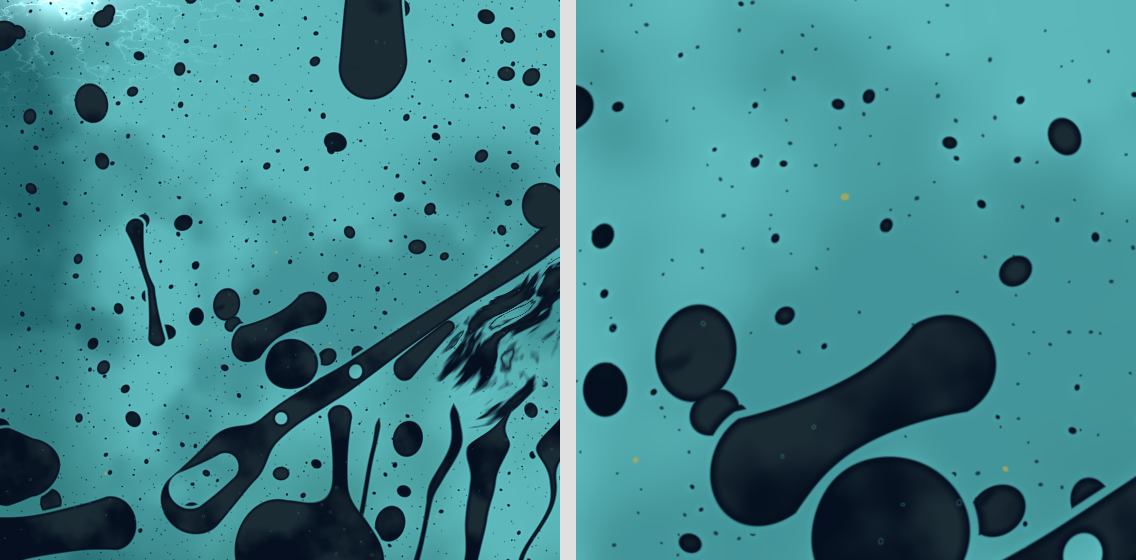
Left, the full canvas; right, a detail of the centre.
Write a WebGL 1 fragment shader that draws this texture.

```glsl
precision highp float;
// Dark oil on teal water: blobs and streams are tapered capsules, marbling is
// stretched noise, and droplets come from jittered grids at several scales.
uniform vec2 u_resolution;

const vec3 NAVY = vec3(0.018, 0.06, 0.12);
const vec3 CHARCOAL = vec3(0.105, 0.17, 0.205);
const vec3 DEEP_TEAL = vec3(0.11, 0.38, 0.41);
const vec3 MID_TEAL = vec3(0.26, 0.58, 0.58);
const vec3 BRIGHT_TEAL = vec3(0.36, 0.72, 0.73);
const vec3 GOLD = vec3(0.72, 0.66, 0.3);

float hash(vec2 p) {
  return fract(sin(dot(p, vec2(127.1, 311.7))) * 43758.5453);
}

float noise(vec2 p) {
  vec2 i = floor(p), f = fract(p);
  f = f * f * (3.0 - 2.0 * f);
  return mix(mix(hash(i), hash(i + vec2(1, 0)), f.x),
             mix(hash(i + vec2(0, 1)), hash(i + 1.0), f.x), f.y);
}

vec2 wobble(vec2 p) {
  return vec2(noise(p), noise(p + 31.0)) - 0.5;
}

float fbm(vec2 p) {
  float sum = 0.0, amp = 0.533;
  for (int i = 0; i < 4; i++) {
    sum += amp * noise(p);
    p = mat2(1.6, 1.2, -1.2, 1.6) * p + 7.3;
    amp *= 0.5;
  }
  return sum;
}

float smin(float a, float b, float k) {
  float h = max(k - abs(a - b), 0.0) / k;
  return min(a, b) - h * h * k * 0.25;
}

// Capsule between two ends with radii r, pinched by neck in the middle.
float capsule(vec2 p, vec4 ends, vec2 r, float neck) {
  vec2 a = p - ends.xy, ab = ends.zw - ends.xy;
  float h = clamp(dot(a, ab) / dot(ab, ab), 0.0, 1.0);
  return length(a - ab * h) - mix(r.x, r.y, h) + neck * 4.0 * h * (1.0 - h);
}

// Clustered droplets, at most one per cell; radii are fractions of a cell.
float droplets(vec2 p, float cells, float density, vec2 radii, float seed) {
  float c = cos(seed * 1.7), s = sin(seed * 1.7);
  vec2 q = mat2(c, s, -s, c) * p * cells + seed * 5.3;
  vec2 id = floor(q) + seed;
  float size = hash(id);
  float r = mix(radii.x, radii.y, size * size);
  vec2 jitter = vec2(hash(id + 17.0), hash(id + 41.0)) - 0.5;
  vec2 v = fract(q) - 0.5 - jitter * (1.0 - 2.5 * r);
  float tilt = 6.28 * hash(id + 71.0);
  vec2 axis = vec2(cos(tilt), sin(tilt));
  v += 0.22 * axis * dot(v, axis);
  float present = step(hash(id + 93.0), density * (0.4 + 1.2 * noise(id * 0.4)));
  return mix(1.0, (length(v) - r) / cells, present);
}

// Long diagonal stream with a wide window and two small holes.
float stream(vec2 p) {
  float d = capsule(p, vec4(0.345, 0.105, 0.42, 0.18), vec2(0.057), 0.0);
  d = smin(d, capsule(p, vec4(0.44, 0.185, 0.585, 0.305), vec2(0.032, 0.023), 0.003), 0.03);
  d = min(d, capsule(p, vec4(0.585, 0.305, 0.83, 0.47), vec2(0.023, 0.016), 0.0));
  d = min(d, capsule(p, vec4(0.83, 0.47, 1.04, 0.61), vec2(0.016, 0.024), 0.0));
  d = max(d, -capsule(p, vec4(0.335, 0.125, 0.4, 0.165), vec2(0.034, 0.026), 0.0));
  d = max(d, 0.011 - length(p - vec2(0.51, 0.245)));
  return max(d, 0.012 - length(p - vec2(0.632, 0.337)));
}

float pools(vec2 p) {
  float d = capsule(p, vec4(0.5, 0.015, 0.58, 0.0), vec2(0.085, 0.1), 0.0);
  d = smin(d, capsule(p, vec4(0.61, 0.26, 0.61, 0.08), vec2(0.021), 0.008), 0.05);
  d = min(d, capsule(p, vec4(-0.02, 0.03, 0.2, 0.065), vec2(0.05, 0.044), 0.012));
  return min(d, capsule(p, vec4(0.01, 0.165, 0.055, 0.165), vec2(0.065, 0.052), 0.0));
}

float looseBlobs(vec2 p) {
  float d = capsule(p, vec4(0.672, 1.0, 0.668, 0.888), vec2(0.052, 0.062), 0.0);
  d = min(d, capsule(p, vec4(0.445, 0.39, 0.545, 0.45), vec2(0.036, 0.034), 0.012));
  d = min(d, length(p - vec2(0.52, 0.345)) - 0.046);
  d = min(d, length(p - vec2(0.975, 0.63)) - 0.042);
  d = min(d, capsule(p, vec4(0.725, 0.345, 0.8, 0.415), vec2(0.021, 0.012), 0.0));
  d = min(d, capsule(p, vec4(0.235, 0.595, 0.275, 0.49), vec2(0.016, 0.006), 0.005));
  return min(d, capsule(p, vec4(0.275, 0.49, 0.282, 0.4), vec2(0.006, 0.014), 0.002));
}

// Wavy runners draining to the lower right edge.
float runners(vec2 p) {
  float d = 1.0;
  for (int i = 0; i < 4; i++) {
    float k = float(i), swell = noise(vec2(k * 7.3, p.y * 15.0 + k));
    float x = 0.61 + 0.1 * k + 0.25 * p.y + 0.06 * noise(vec2(k * 3.7, p.y * 10.0));
    float w = 0.004 + 0.042 * swell * swell * swell - 0.08 * smoothstep(0.24, 0.36, p.y - 0.02 * k);
    d = min(d, (abs(p.x - x) - w) * 0.8);
  }
  return d;
}

// Streaks and thin flow lines in the band beneath the stream.
float marbling(vec2 p) {
  vec2 a = mat2(0.8, -0.6, 0.6, 0.8) * p;
  float band = smoothstep(0.7, 0.88, a.x) * smoothstep(-0.44, -0.28, a.y) * smoothstep(-0.12, -0.17, a.y);
  float n = fbm((a + 0.09 * wobble(p * 10.0)) * vec2(9, 30));
  return min(1.0 - 0.43 * band - n, abs(n - 0.41) + 0.4 - 0.42 * band) * 0.04;
}

// Clouded teal with white light and filaments in the upper left.
vec3 water(vec2 p) {
  vec3 c = mix(MID_TEAL, BRIGHT_TEAL, smoothstep(0.22, 0.58, fbm(p * 3.0 + 4.0) + 0.12 * p.y));
  vec2 spot = (p - vec2(0.87, 0.67)) * vec2(8, 13), g = (p - vec2(0.1, 1.02)) * vec2(9, 15);
  float cloud = smoothstep(0.28, 0.0, p.x + 0.25 * fbm(p * 5.0) - 0.12) * (0.35 + 0.5 * p.y);
  cloud += 0.5 * exp(-dot(spot, spot)) + 0.4 * smoothstep(0.52, 0.72, fbm(p * 4.0 + 19.0));
  c = mix(c, DEEP_TEAL, min(cloud, 0.85));
  float ridge = pow(1.0 - abs(2.0 * fbm(p * vec2(24, 40)) - 1.0), 22.0);
  return c + 0.6 * exp(-dot(g, g)) + 0.25 * ridge * exp(-0.2 * dot(g, g));
}

void main() {
  float pixel = 1.0 / min(u_resolution.x, u_resolution.y), soft = max(pixel, 0.001);
  vec2 p = gl_FragCoord.xy * pixel, q = p + 0.018 * wobble(p * 8.0);
  float oil = min(min(stream(q), pools(q)), looseBlobs(q));
  oil = min(oil, min(runners(q), marbling(p)));
  // Drops keep a thin film of water between themselves and larger bodies
  float drops = droplets(p, 14.0, 0.45, vec2(0.06, 0.24), 2.0);
  drops = min(drops, droplets(p, 6.0, 0.45, vec2(0.09, 0.22), 1.0));
  drops = min(drops, droplets(p, 34.0, 0.3, vec2(0.04, 0.15), 3.0));
  oil = min(oil, max(drops, 0.005 - oil));
  // Water with faint halos, dark mist and gold flecks
  vec3 color = water(p) * (1.0 + 0.04 * exp(-abs(oil - 0.002) * 600.0));
  float mist = droplets(p, 85.0, 0.25, vec2(0.05, 0.12), 4.0);
  color = mix(color, NAVY, 0.7 * smoothstep(soft, -soft, mist));
  float fleck = droplets(p, 30.0, 0.015, vec2(0.05, 0.09), 5.0);
  color = mix(color, GOLD, 0.8 * smoothstep(soft, -soft, fleck));
  // Oil with dark rim, smoky centre and tiny bubbles
  float smoke = smoothstep(0.28, 0.62, fbm(p * 12.0) + 0.2 * (p.y - 0.35));
  vec3 body = mix(NAVY, CHARCOAL, smoke * smoothstep(0.0, 0.007, -oil));
  float bubble = abs(droplets(p, 45.0, 0.13, vec2(0.04, 0.12), 6.0)) - 0.0004;
  body = mix(body, MID_TEAL, 0.4 * smoothstep(soft, -soft, bubble));
  gl_FragColor = vec4(mix(color, body, smoothstep(soft, -soft, oil)), 1.0);
}
```
